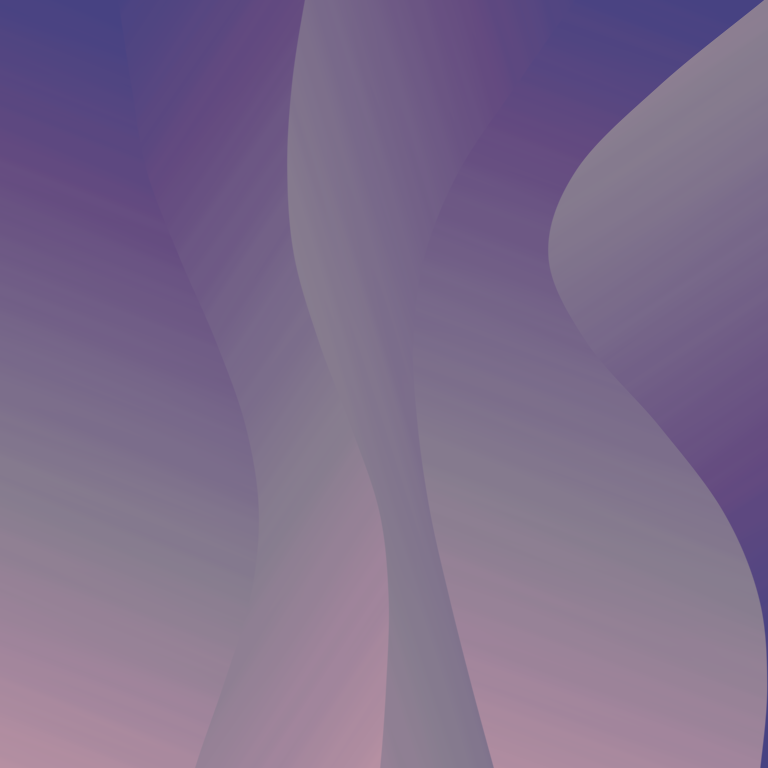
Reproduce this background procedurally as a three.js fragment shader.

```glsl
// Overlapping flowing ribbons, shaded from rose through grey mauve to indigo.
varying vec2 vUv;

// Colour ramp, from warm to cool
const vec3 ROSE   = vec3(0.76, 0.59, 0.65);
const vec3 MAUVE  = vec3(0.63, 0.52, 0.61);
const vec3 GREY   = vec3(0.53, 0.49, 0.56);
const vec3 LILAC  = vec3(0.47, 0.41, 0.54);
const vec3 PURPLE = vec3(0.39, 0.29, 0.50);
const vec3 INDIGO = vec3(0.28, 0.26, 0.51);

// Ramp position of each ribbon: x, y slopes and offset
const vec3 FILL_LEFT   = vec3( 0.35,  0.90,  0.08);
const vec3 FILL_ROSE   = vec3(-0.90,  0.60,  0.534);
const vec3 FILL_CENTRE = vec3( 1.20,  0.36, -0.294);
const vec3 FILL_WIDE   = vec3( 0.30,  0.82, -0.079);
const vec3 FILL_RIGHT  = vec3( 0.50, -0.74,  0.599);

const float EDGE_SOFTNESS = 0.0012;
const float EDGE_SPANS    = 9.0;   // spline spans from bottom to top
const float STREAK_AMOUNT = 0.030;
const float STREAK_ACROSS = 42.0;  // frequency across the streaks
const float STREAK_ALONG  = 1.6;   // frequency along the streaks

vec2 randomGradient(vec2 cell) {
  float angle = 6.2832 * fract(sin(dot(cell, vec2(127.1, 311.7))) * 43758.5);
  return vec2(cos(angle), sin(angle));
}

float gradientNoise(vec2 p) {
  vec2 cell = floor(p);
  vec2 f = fract(p);
  vec2 w = f * f * f * (f * (f * 6.0 - 15.0) + 10.0);
  vec2 e = vec2(1.0, 0.0);
  float a = dot(randomGradient(cell), f);
  float b = dot(randomGradient(cell + e.xy), f - e.xy);
  float c = dot(randomGradient(cell + e.yx), f - e.yx);
  float d = dot(randomGradient(cell + e.xx), f - e.xx);
  return mix(mix(a, b, w.x), mix(c, d, w.x), w.y);
}

// Catmull-Rom weights for four knots at signed distances x
vec4 splineWeights(vec4 x) {
  vec4 d = abs(x);
  vec4 inner = (1.5 * d - 2.5) * d * d + 1.0;
  vec4 outer = ((-0.5 * d + 2.5) * d - 4.0) * d + 2.0;
  return mix(inner, outer, step(1.0, d)) * step(d, vec4(2.0));
}

// Horizontal place of an edge at height y; the end knots lie off the canvas
float edgeX(float y, vec4 low, vec4 middle, vec4 high) {
  vec4 s = vec4(y * EDGE_SPANS) - vec4(-1.0, 0.0, 1.0, 2.0);
  return dot(splineWeights(s), low)
       + dot(splineWeights(s - 4.0), middle)
       + dot(splineWeights(s - 8.0), high);
}

float rightOf(float x, float edge) {
  return smoothstep(-EDGE_SOFTNESS, EDGE_SOFTNESS, x - edge);
}

float rampPart(float start, float end, float t) {
  return clamp((t - start) / (end - start), 0.0, 1.0);
}

vec3 ramp(float t) {
  vec3 colour = mix(ROSE, MAUVE, rampPart(0.0, 0.22, t));
  colour = mix(colour, GREY, rampPart(0.22, 0.40, t));
  colour = mix(colour, LILAC, rampPart(0.40, 0.57, t));
  colour = mix(colour, PURPLE, rampPart(0.57, 0.80, t));
  return mix(colour, INDIGO, rampPart(0.80, 1.0, t));
}

// Linear fill with faint streaks that follow its contours
vec3 ribbon(vec2 p, vec3 fill, float seed) {
  vec2 across = normalize(fill.xy);
  vec2 along = vec2(-across.y, across.x);
  vec2 q = vec2(dot(p, across) * STREAK_ACROSS, dot(p, along) * STREAK_ALONG) + seed;
  float streak = gradientNoise(q) + 0.5 * gradientNoise(q * vec2(2.3, 1.7) + 19.0);
  return ramp(dot(fill, vec3(p, 1.0)) + STREAK_AMOUNT * streak);
}

void main() {
  vec2 p = vUv;

  // Edges between the ribbons, knots listed from bottom to top
  float leftEdge = edgeX(p.y, vec4(0.224, 0.254, 0.292, 0.326),
    vec4(0.337, 0.320, 0.281, 0.233), vec4(0.191, 0.171, 0.154, 0.137));
  float roseEdge = edgeX(p.y, vec4(0.482, 0.495, 0.503, 0.506),
    vec4(0.494, 0.457, 0.415, 0.383), vec4(0.374, 0.380, 0.397, 0.420));
  float centreEdge = edgeX(p.y, vec4(0.674, 0.643, 0.613, 0.585),
    vec4(0.560, 0.544, 0.538, 0.553), vec4(0.598, 0.672, 0.749, 0.827));
  float wideEdge = edgeX(p.y, vec4(0.974, 0.990, 0.999, 0.988),
    vec4(0.942, 0.859, 0.763, 0.714), vec4(0.750, 0.859, 0.995, 1.133));

  // Ribbons layered from left to right
  vec3 colour = ribbon(p, FILL_LEFT, 3.7);
  colour = mix(colour, ribbon(p, FILL_ROSE, 11.3), rightOf(p.x, leftEdge));
  colour = mix(colour, ribbon(p, FILL_CENTRE, 23.9), rightOf(p.x, roseEdge));
  colour = mix(colour, ribbon(p, FILL_WIDE, 37.1), rightOf(p.x, centreEdge));
  colour = mix(colour, ribbon(p, FILL_RIGHT, 51.4), rightOf(p.x, wideEdge));

  gl_FragColor = vec4(colour, 1.0);
}
```
